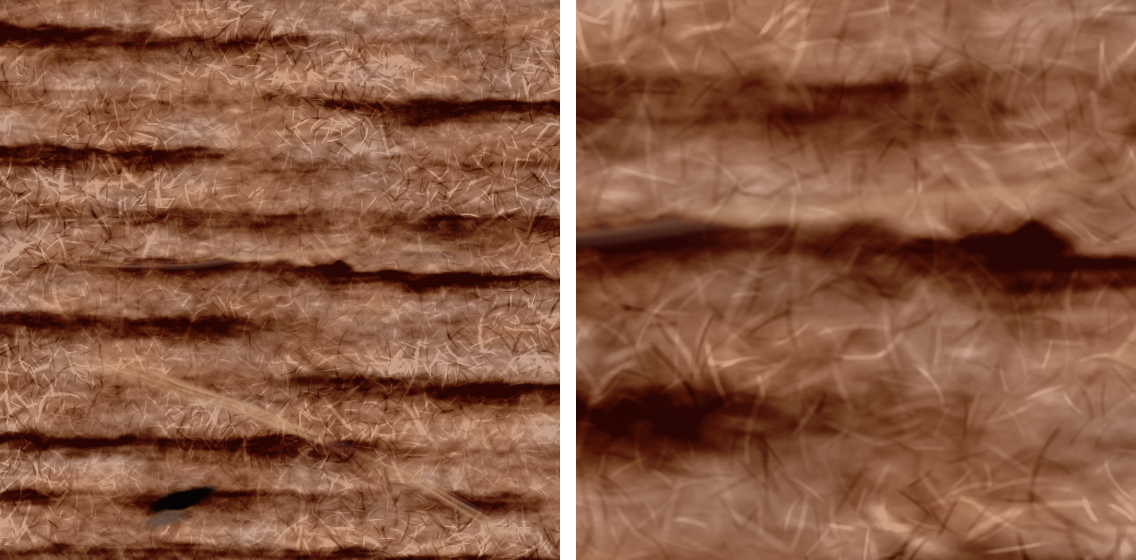
Left, the full canvas; right, a detail of the centre.
This texture is drawn by a WebGL 2 fragment shader. Its source:

```glsl
#version 300 es
precision highp float;
uniform vec2 u_resolution;
out vec4 fragColor;

#define ROWS 10
#define ROW_STEP 0.1013
#define FIRST_ROW 0.078
#define WAVE 0.040
#define LIP_WIDTH 0.013
#define SHADE_WIDTH 0.036
#define GROOVE_DEPTH 0.68
#define BASE_TONE 0.76
#define FIBRE_CONTRAST 0.34
#define FIBRE_WIDTH 0.085
#define FIBRE_LAYERS 5
#define GRAIN 0.50

const vec3 PIT = vec3(0.16, 0.02, 0.01);
const vec3 UMBER = vec3(0.30, 0.08, 0.03);
const vec3 BROWN = vec3(0.43, 0.24, 0.12);
const vec3 TAN = vec3(0.55, 0.36, 0.26);
const vec3 ROSE = vec3(0.65, 0.47, 0.37);
const vec3 PALE = vec3(0.79, 0.62, 0.52);
const vec3 STRAW = vec3(0.78, 0.61, 0.46);

float hash(vec2 p) {
  return fract(sin(dot(p, vec2(12.9898, 78.233))) * 43758.5453);
}

float noise(vec2 p) {
  vec2 i = floor(p), f = fract(p);
  f = f * f * (3.0 - 2.0 * f);
  return mix(mix(hash(i), hash(i + vec2(1, 0)), f.x),
             mix(hash(i + vec2(0, 1)), hash(i + vec2(1, 1)), f.x), f.y);
}

float fbm(vec2 p) {
  float sum = 0.0, amp = 0.5;
  for (int i = 0; i < 4; i++) {
    sum += amp * noise(p);
    p = p * 2.03 + 17.0;
    amp *= 0.5;
  }
  return sum / 0.9375;
}

// Short bent hairs, one per cell, at random angles and shades
float hairs(vec2 p, float seed) {
  vec2 cell = floor(p);
  float sum = 0.0;
  for (int y = -1; y <= 1; y++)
  for (int x = -1; x <= 1; x++) {
    vec2 id = cell + vec2(x, y), key = id + seed;
    vec2 jitter = vec2(hash(key), hash(key + 31.7)) - 0.5;
    vec2 d = p - id - 0.5 - 0.6 * jitter;
    float angle = 3.1416 * hash(key + 5.3);
    float c = cos(angle), s = sin(angle);
    d = vec2(c * d.x + s * d.y, c * d.y - s * d.x);
    d.y += (hash(key + 9.1) - 0.5) * 0.6 * d.x * d.x;
    float reach = mix(0.5, 1.0, hash(key + 2.9));
    float line = 1.0 - smoothstep(0.2 * FIBRE_WIDTH, 1.4 * FIBRE_WIDTH, abs(d.y));
    line *= 1.0 - smoothstep(0.5 * reach, reach, abs(d.x));
    sum += line * (1.5 * hash(key + 7.7) - 0.65);
  }
  return sum;
}

// Dark furrows: ragged upper lip, soft shade below, deep on one side
float grooves(vec2 p) {
  float depth = 0.0;
  float ragged = 0.026 * (fbm(p * vec2(20.0, 45.0)) - 0.5);
  float broken = mix(0.55, 1.3, fbm(p * vec2(11.0, 34.0) + 25.0));
  for (int i = 0; i < ROWS; i++) {
    float k = float(i);
    float wave = fbm(vec2(p.x * 2.4 + 3.0 * k, k)) - 0.5;
    float middle = FIRST_ROW + ROW_STEP * k + WAVE * wave + 0.02 * (p.x - 0.5);
    float d = p.y - middle + ragged;
    float turn = 0.47 - 0.15 * cos(1.2 * k + 1.5);
    float side = cos(2.513 * k + 0.3) * (turn - p.x) + 0.3 * (noise(vec2(p.x * 6.0, k + 40.0)) - 0.5);
    float strength = mix(0.28, 1.2, smoothstep(-0.22, 0.24, side));
    float width = (d < 0.0 ? LIP_WIDTH : SHADE_WIDTH) * mix(0.65, 1.2, noise(vec2(p.x * 5.0, k + 70.0)));
    depth = max(depth, strength * exp(-d * d / (width * width)));
  }
  return depth * broken;
}

// Long loose strand around a centre line, streaked along its length
float strand(vec2 p, float centre, float width, vec2 span) {
  float d = p.y - centre + 0.012 * (noise(p * 12.0) - 0.5);
  float ends = smoothstep(span.x, span.x + 0.12, p.x) * (1.0 - smoothstep(span.y - 0.08, span.y, p.x));
  float streak = noise(vec2(p.x * 9.0, d * 260.0));
  return ends * (1.0 - smoothstep(0.2 * width, width, abs(d))) * mix(0.25, 1.0, streak);
}

vec3 ramp(float tone) {
  float t = clamp(tone, 0.0, 1.0) * 5.0;
  vec3 c = mix(PIT, UMBER, clamp(t, 0.0, 1.0));
  c = mix(c, BROWN, clamp(t - 1.0, 0.0, 1.0));
  c = mix(c, TAN, clamp(t - 2.0, 0.0, 1.0));
  c = mix(c, ROSE, clamp(t - 3.0, 0.0, 1.0));
  return mix(c, PALE, clamp(t - 4.0, 0.0, 1.0));
}

void main() {
  vec2 uv = gl_FragCoord.xy / u_resolution;
  vec2 p = vec2(uv.x, 1.0 - uv.y);
  float groove = grooves(p);

  // Matted fibre over broad, sideways blotches
  float fibre = 0.0;
  for (int i = 0; i < FIBRE_LAYERS; i++) {
    float k = float(i);
    vec2 bend = 0.03 * vec2(noise(p * 9.0 + k), noise(p * 9.0 + k + 50.0));
    fibre += hairs((p + bend) * (19.0 + 9.0 * k), 13.0 * k);
  }
  float tuft = mix(0.5, 1.2, smoothstep(0.3, 0.7, noise(p * vec2(5.0, 9.0) + 8.0)));
  float tone = BASE_TONE + 0.55 * (fbm(p * vec2(7.0, 18.0)) - 0.5);
  tone += GRAIN * (fbm(p * vec2(48.0, 75.0)) - 0.5);
  tone += FIBRE_CONTRAST * tuft * fibre * (1.0 - 0.5 * min(groove, 1.0));

  // Thin sideways threads, strongest along the furrows
  float sag = 0.03 * fbm(vec2(p.x * 4.0, p.y * 7.0));
  float thread = noise(vec2(p.x * 8.0, (p.y + sag) * 150.0)) - 0.5;
  tone += thread * mix(0.08, 0.3, min(groove, 1.0));
  tone -= GROOVE_DEPTH * groove;
  vec3 color = ramp(tone);

  // Uneven warm and dusty tints
  float tint = noise(p * vec2(9.0, 22.0) + 90.0) - 0.5;
  color *= 1.0 + tint * vec3(0.05, -0.02, -0.16);

  // Loose straw strands crossing the rows
  float u = p.x - 0.13;
  float diagonal = strand(p, 0.645 + 0.2 * u + 0.25 * u * u, 0.021, vec2(0.08, 0.92));
  diagonal *= 1.0 - 0.75 * exp(-pow((p.x - 0.62) / 0.05, 2.0));
  float level = strand(p, 0.457 + 0.016 * sin(p.x * 6.5), 0.010, vec2(-0.15, 0.85));
  color = mix(color, STRAW, 0.85 * diagonal + 0.6 * level);

  // Open hole with a grey film along its lower edge
  vec2 h = p - vec2(0.325, 0.892);
  h.y += 0.3 * h.x + 0.014 * (fbm(p * 30.0) - 0.5);
  float film = 1.0 - smoothstep(0.4, 1.2, length((h - vec2(-0.03, 0.026)) / vec2(0.045, 0.016)));
  float hole = 1.0 - smoothstep(0.7, 1.15, length(h / vec2(0.062, 0.017)));
  color = mix(color, vec3(0.34, 0.27, 0.25), 0.7 * film);
  color = mix(color, vec3(0.03, 0.01, 0.01), hole);

  fragColor = vec4(clamp(color, 0.0, 1.0), 1.0);
}
```
